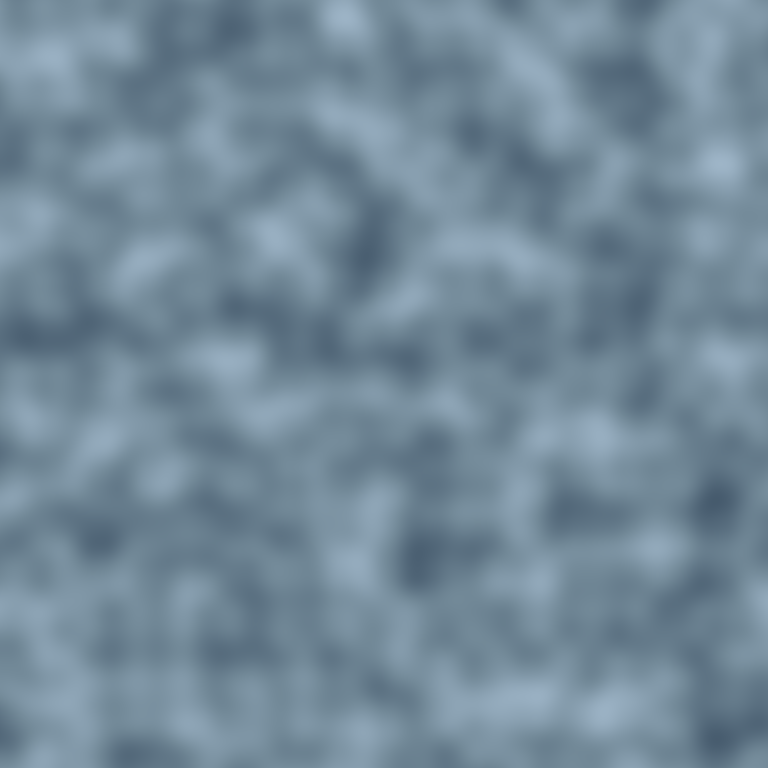
Give the GLSL for this texture, as a WebGL 2 fragment shader.

```glsl
#version 300 es
precision highp float;

uniform vec2 u_resolution;
out vec4 fragColor;

const vec3 DEEP_SLATE = vec3(0.250, 0.330, 0.405);
const vec3 STEEL_BLUE = vec3(0.447, 0.537, 0.595);
const vec3 PALE_MIST = vec3(0.640, 0.730, 0.805);

// Integer hash of a lattice point, giving a unit direction
vec2 latticeDirection(ivec2 cell, uint seed) {
    uvec2 q = uvec2(cell) * uvec2(1597334673u, 3812015801u);
    uint h = (q.x ^ q.y) + seed * 2654435769u;
    h = (h ^ (h >> 16)) * 2146121005u;
    h = (h ^ (h >> 15)) * 2221713035u;
    h ^= h >> 16;
    vec2 v = vec2(uvec2(h, h >> 16) & 65535u) / 65535.0;
    return normalize(v * 2.0 - 1.0);
}

// Slope at one corner of a cell, seen from inside the cell
float cornerSlope(ivec2 cell, ivec2 corner, vec2 f, uint seed) {
    return dot(latticeDirection(cell + corner, seed), f - vec2(corner));
}

// Gradient noise, centred on zero
float gradientNoise(vec2 p, uint seed) {
    ivec2 cell = ivec2(floor(p));
    vec2 f = fract(p);
    vec2 w = f * f * f * (f * (f * 6.0 - 15.0) + 10.0);
    float lower = mix(cornerSlope(cell, ivec2(0, 0), f, seed),
                      cornerSlope(cell, ivec2(1, 0), f, seed), w.x);
    float upper = mix(cornerSlope(cell, ivec2(0, 1), f, seed),
                      cornerSlope(cell, ivec2(1, 1), f, seed), w.x);
    return mix(lower, upper, w.y);
}

// Layers of noise, each twice as fine and weaker by the gain
float cloud(vec2 p, float cells, float gain, int layers) {
    float sum = 0.0;
    float strength = 1.0;
    for (int i = 0; i < layers; i++) {
        sum += strength * gradientNoise(p * cells, uint(i) + 1u);
        strength *= gain;
        cells *= 2.0;
    }
    return sum;
}

// Three-stop ramp from shadow to highlight
vec3 ramp(float t, vec3 dark, vec3 middle, vec3 light) {
    vec3 shade = mix(dark, middle, clamp(t * 2.0, 0.0, 1.0));
    return mix(shade, light, clamp(t * 2.0 - 1.0, 0.0, 1.0));
}

void main() {
    vec2 uv = gl_FragCoord.xy / min(u_resolution.x, u_resolution.y);
    float tone = 0.5 + 0.58 * cloud(uv + 0.37, 8.0, 0.65, 2);
    fragColor = vec4(ramp(tone, DEEP_SLATE, STEEL_BLUE, PALE_MIST), 1.0);
}
```
